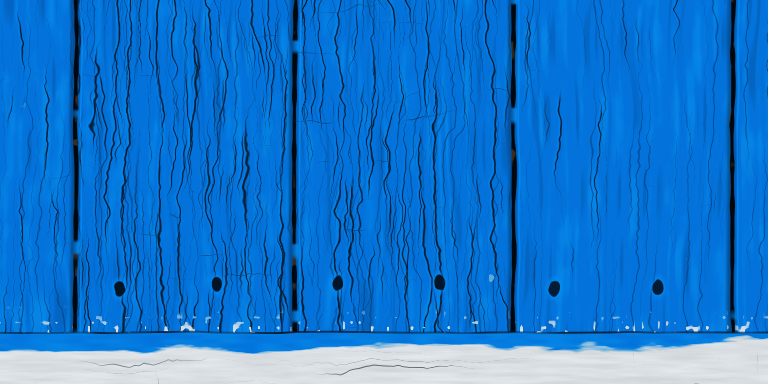
Reproduce this texture procedurally as a Shadertoy shader.

```glsl
#define PLANK_WIDTH 0.57
#define FIRST_SEAM 0.198
#define SEAM_HALF 0.0055
#define LEDGE_TOP 0.135
#define NAIL_HEIGHT 0.255
#define CRACK_HALF 0.0023
#define BLUE vec3(0.01, 0.45, 0.86)
#define LIGHT_BLUE vec3(0.02, 0.52, 0.90)
#define DEEP_BLUE vec3(0.02, 0.31, 0.60)
#define PALE_BLUE vec3(0.36, 0.66, 0.85)
#define WHITE vec3(0.86, 0.88, 0.90)
#define DARK vec3(0.03, 0.08, 0.14)

float hash(vec2 p) {
    vec3 q = fract(p.xyx * 0.1031);
    q += dot(q, q.yzx + 33.33);
    return fract((q.x + q.y) * q.z);
}

float noise(vec2 p) {
    vec2 i = floor(p), f = fract(p);
    f = f * f * (3.0 - 2.0 * f);
    return mix(mix(hash(i), hash(i + vec2(1, 0)), f.x),
               mix(hash(i + vec2(0, 1)), hash(i + vec2(1, 1)), f.x), f.y);
}

float fbm(vec2 p) {
    return 0.55 * noise(p) + 0.3 * noise(p * 2.1 + 7.0) + 0.15 * noise(p * 4.3 + 19.0);
}

// Coverage of a shape from its signed distance
float cover(float d, float px) {
    return clamp(0.5 - d / px, 0.0, 1.0);
}

// Wandering, tapering lines along y; segments sets how often they break
float crackLayer(vec2 p, float freq, float segments, float wear, float halfWidth, float px) {
    float wander = 0.036 * (noise(vec2(p.x * 7.0, p.y * 6.0 + freq)) - 0.5)
                 + 0.015 * (noise(vec2(p.x * 18.0, p.y * 27.0 + freq)) - 0.5)
                 + 0.005 * (noise(vec2(p.x * 40.0, p.y * 80.0)) - 0.5);
    float x = (p.x + wander) * freq;
    float cell = floor(x);
    float d = abs(fract(x) - 0.5 + 0.6 * (hash(vec2(cell, freq)) - 0.5)) / freq;
    float open = noise(vec2(cell * 7.0 + 0.5, p.y * segments + freq));
    float taper = smoothstep(1.0 - wear, 1.4 - wear, open);
    float w = halfWidth * taper;
    return cover(d - w, px) * min(1.0, 2.0 * w / px);
}

float paintCracks(vec2 p, float wear, float px) {
    float c = 0.0;
    for (int i = 0; i < 3; i++) {
        float k = float(i);
        c = max(c, crackLayer(p, 23.0 + 17.0 * k, 4.5 + 2.5 * k, wear - 0.08 * k,
                              CRACK_HALF / (1.0 + 0.45 * k), px));
    }
    return max(c, 0.8 * crackLayer(p.yx, 17.0, 13.0, wear * 0.55, CRACK_HALF * 0.6, px));
}

vec3 plankColor(vec2 p, float px) {
    float plank = floor((p.x - FIRST_SEAM) / PLANK_WIDTH) + 1.0;
    float across = mod(p.x - FIRST_SEAM, PLANK_WIDTH);
    float wear = mix(0.3, 0.72, exp(-0.6 * (plank - 1.4) * (plank - 1.4)));
    vec2 q = p + vec2(0.0, plank * 3.7);

    // Brushed paint with vertical grain
    float grain = noise(vec2(q.x * 95.0 + 3.0 * noise(q * 5.0), q.y * 5.0));
    float blotch = fbm(q * vec2(22.0, 12.0));
    vec3 col = mix(BLUE, LIGHT_BLUE, smoothstep(0.5, 0.85, 0.5 * grain + 0.5 * blotch));
    col = mix(col, DEEP_BLUE, 0.4 * smoothstep(0.3, 0.05, grain));
    float groove = crackLayer(q + 0.37, 47.0, 2.5, 0.62, CRACK_HALF * 0.65, px);
    col = mix(col, DEEP_BLUE * 0.8, 0.75 * groove);

    // Split paint with a lit lip beside each crack
    float crack = paintCracks(q, wear, px);
    float lip = paintCracks(q + vec2(0.005, -0.002), wear, px);
    col = mix(col, LIGHT_BLUE * 1.08, 0.4 * lip);
    col = mix(col, DARK, 0.88 * crack);

    // Two nail holes per plank
    for (int i = 0; i < 2; i++) {
        float k = float(i);
        vec2 jitter = vec2(hash(vec2(plank, k)), hash(vec2(k + 9.0, plank))) - 0.5;
        vec2 n = vec2(across - 0.107 - 0.265 * k, p.y - NAIL_HEIGHT) - 0.016 * jitter;
        float r = length(n * vec2(1.0, 0.68)) + 0.005 * (noise(q * 70.0) - 0.5);
        float present = step(0.5, plank);
        col = mix(col, LIGHT_BLUE * 1.1, 0.6 * present * cover(r - 0.019, 0.012));
        col = mix(col, mix(DEEP_BLUE * 0.5, DARK * 0.5, wear), present * cover(r - 0.0135, px));
    }

    // Flaked spots, thickest near the foot
    float foot = smoothstep(0.1, 0.0, p.y - LEDGE_TOP);
    float fleck = smoothstep(0.83, 0.92, noise(p * vec2(95.0, 75.0)) + 0.17 * foot - 0.12);
    vec2 spotCell = floor(p * 9.0);
    float spot = step(0.96, hash(spotCell + 3.0))
               * cover(length(fract(p * 9.0) - 0.5) / 9.0 + 0.016 * noise(p * 90.0) - 0.014, px);
    col = mix(col, mix(PALE_BLUE, WHITE, foot), max(fleck * foot, spot));

    // Seam: soft shade, lit edge, ragged gap and drips of paint
    float s = mod(p.x - FIRST_SEAM + 0.5 * PLANK_WIDTH, PLANK_WIDTH) - 0.5 * PLANK_WIDTH;
    float seam = floor(p.x / PLANK_WIDTH + 0.15);
    s += 0.006 * (noise(vec2(seam * 5.0, p.y * 9.0)) - 0.5);
    float gap = SEAM_HALF * (0.65 + 0.6 * noise(vec2(seam * 8.0, p.y * 28.0)));
    col = mix(col, DEEP_BLUE * 0.8, 0.7 * smoothstep(0.018, 0.004, abs(s + 0.003)));
    col = mix(col, LIGHT_BLUE * 1.1, 0.6 * cover(abs(s - 0.014) - 0.002, px));
    vec3 inside = mix(DARK * 0.4, vec3(0.32, 0.23, 0.15), 0.7 * smoothstep(0.72, 0.9, noise(p * vec2(60.0, 35.0))));
    col = mix(col, inside, cover(abs(s) - gap, px));
    float drip = smoothstep(0.8, 0.92, noise(vec2(seam * 13.0, p.y * 17.0)));
    return mix(col, mix(DEEP_BLUE, LIGHT_BLUE, smoothstep(-0.01, 0.01, s)), drip * cover(abs(s) - 0.011, px));
}

vec3 ledgeColor(vec2 p, float px) {
    // Weathered white board with cracks along its length
    vec3 col = WHITE * (0.93 + 0.12 * fbm(p * vec2(9.0, 85.0)));
    float split = crackLayer(p.yx, 42.0, 3.0, 0.52, CRACK_HALF * 0.7, px);
    split = max(split, crackLayer(p, 11.0, 16.0, 0.3, CRACK_HALF * 0.7, px));
    col = mix(col, vec3(0.27, 0.28, 0.3), 0.75 * split);

    // Ragged remains of blue along the upper edge
    float ragged = 0.02 * (fbm(p * vec2(13.0, 65.0)) - 0.5) + 0.034 * (noise(p * vec2(6.0, 24.0)) - 0.5);
    float level = p.y - 0.102 + ragged - 0.03 * smoothstep(1.82, 1.95, p.x);
    col = mix(col, PALE_BLUE, cover(-level - 0.003, 0.006));
    vec3 strip = mix(BLUE, LIGHT_BLUE, noise(p * vec2(20.0, 90.0)));
    return mix(col, strip, cover(-level, px));
}

void mainImage(out vec4 fragColor, in vec2 fragCoord) {
    float px = 1.0 / iResolution.y;
    vec2 p = fragCoord * px;
    float edge = p.y - LEDGE_TOP + 0.005 * (noise(vec2(p.x * 14.0, 2.0)) - 0.5);
    vec3 col = mix(plankColor(p, px), ledgeColor(p, px), cover(edge, px));

    // Broken shadow line where planks meet the ledge
    float shadow = 0.35 + 0.6 * noise(vec2(p.x * 19.0, 5.0));
    col = mix(col, DARK, shadow * cover(abs(edge) - 0.0025, px));
    fragColor = vec4(col, 1.0);
}
```
